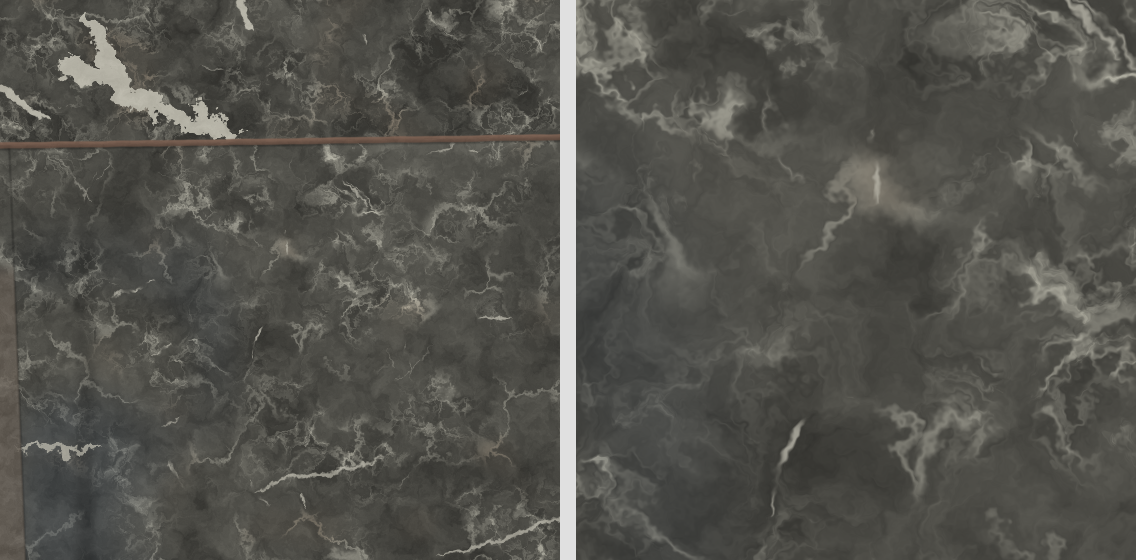
Left, the full canvas; right, a detail of the centre.
Write a three.js fragment shader that draws this texture.

```glsl
// Dark veined marble slabs: ragged fbm mottling carries broken cell cracks and
// pale flakes, tapered shards are scattered by hash, and a brown joint, a worn
// slab at the left and faint blue reflections are laid over the stone.
#define STONE_TINT vec3(1.01, 1.0, 0.925)
#define VEIN_COLOR vec3(0.73, 0.72, 0.67)
#define RUST_COLOR vec3(0.44, 0.37, 0.30)
#define JOINT_COLOR vec3(0.43, 0.34, 0.29)
#define BLUE_COLOR vec3(0.25, 0.27, 0.285)
#define BASE_TONE 0.282
#define MOTTLE 0.075
#define CRACK_STRENGTH 0.23
#define SHARD_COUNT 44
#define EDGE 0.0018
#define JOINT_HALF 0.0055
varying vec2 vUv;

float hash(vec2 p) {
  vec3 q = fract(p.xyx * 0.1031);
  q += dot(q, q.yzx + 33.33);
  return fract((q.x + q.y) * q.z);
}
vec2 slope(vec2 cell) {
  float a = 6.2832 * hash(cell);
  return vec2(cos(a), sin(a));
}
// Gradient noise, roughly -0.7 to 0.7
float noise(vec2 p) {
  vec2 i = floor(p), f = fract(p), e = vec2(1.0, 0.0);
  vec2 u = f * f * (3.0 - 2.0 * f);
  float low = mix(dot(slope(i), f), dot(slope(i + e), f - e), u.x);
  float high = mix(dot(slope(i + e.yx), f - e.yx), dot(slope(i + 1.0), f - 1.0), u.x);
  return mix(low, high, u.y);
}
float fbm(vec2 p) {
  float sum = 0.0, amp = 1.0;
  for (int i = 0; i < 5; i++) {
    sum += amp * noise(p);
    p = mat2(1.6, 1.2, -1.2, 1.6) * p + 7.3;
    amp *= 0.62;
  }
  return sum;
}
// Lines along the borders of scattered cells
float crack(vec2 p, float width) {
  float near = 9.0, next = 9.0;
  for (int y = -1; y <= 1; y++) {
    for (int x = -1; x <= 1; x++) {
      vec2 cell = floor(p) + vec2(float(x), float(y));
      float d = length(cell + 0.5 + 0.45 * slope(cell) - p);
      next = min(next, max(near, d));
      near = min(near, d);
    }
  }
  return 1.0 - smoothstep(0.0, width, next - near);
}
// Sliver from a to b, thickest in the middle
float shard(vec2 p, vec2 a, vec2 b, float radius) {
  vec2 ab = b - a;
  float h = clamp(dot(p - a, ab) / dot(ab, ab), 0.0, 1.0);
  float d = length(p - a - ab * h) - radius * sqrt(4.0 * h * (1.0 - h));
  return 1.0 - smoothstep(-EDGE, EDGE, d);
}
float band(float x, float lo, float hi, float soft) {
  return smoothstep(lo - soft, lo + soft, x) * (1.0 - smoothstep(hi - soft, hi + soft, x));
}

void main() {
  vec2 p = vUv;
  float jointY = p.y - 0.740 - 0.015 * p.x - 0.0012 * noise(p * 30.0);
  float upper = step(0.0, jointY), lower = 1.0 - upper;
  vec2 s = p + upper * vec2(3.7, 1.9) + 20.0;
  vec2 warp = vec2(fbm(s * 18.0), fbm(s * 18.0 + 41.0));
  vec2 q = s + 0.027 * warp;

  // Mottled ground
  float cloud = fbm(q * 10.0), speck = fbm(q * 34.0 + 3.0);
  vec2 c = p - vec2(0.60, 0.52);
  float light = exp(-12.0 * dot(c, c)) + upper * smoothstep(0.76, 0.92, p.x);
  float tone = BASE_TONE + MOTTLE * cloud * (1.0 + 0.3 * upper) + 0.045 * speck
             + 0.07 * noise(s * 3.2) + 0.025 * light - 0.02 * upper;
  vec3 color = STONE_TINT * max(tone, 0.2);

  // Blue reflections and a dark upright streak
  float blue = band(p.x, 0.02, 0.40, 0.07) * band(p.y, -0.1, 0.54, 0.12) * lower;
  blue *= smoothstep(-0.35, 0.35, noise(p * 4.0 + 9.0));
  color = mix(color, BLUE_COLOR + 0.06 * cloud + 0.03 * speck, 0.6 * blue);
  color *= 1.0 - 0.17 * lower * band(p.x, 0.135, 0.168, 0.012) * band(p.y, -0.1, 0.6, 0.06);

  // Broken cracks and flakes, gathered in patches
  float gate = smoothstep(-0.25, 0.4, noise(s * 7.0 + 13.0) + 0.14 * light + 0.1 * upper);
  float gaps = smoothstep(-0.2, 0.3, noise(q * 21.0));
  float webs = 0.8 * crack(q * 8.0, 0.09) * smoothstep(-0.1, 0.3, noise(s * 12.0 + 5.0));
  webs += gaps * gate * (0.75 * crack(q * 19.0 + 3.0, 0.17) + 0.5 * crack(q * 41.0, 0.25));
  webs += gate * smoothstep(0.2, 0.95, fbm(q * 23.0 + 8.0));
  webs = min(webs, 1.5) * (1.0 - 0.4 * blue);
  color += STONE_TINT * CRACK_STRENGTH * webs;
  float rust = smoothstep(0.15, 0.5, noise(s * 8.0 + 31.0) + 0.12 * upper);
  color = mix(color, RUST_COLOR, rust * (0.08 + 0.35 * min(webs, 1.0)));

  // Scattered sharp veins
  vec2 bent = p + 0.014 * warp;
  float veins = 0.0;
  for (int i = 0; i < SHARD_COUNT; i++) {
    vec2 id = vec2(float(i) * 3.0 + 2.0, 11.0);
    vec2 mid = vec2(hash(id), pow(hash(id + 50.0), 0.75));
    vec2 arm = slope(id + 130.0) * vec2(0.7, 1.0) * mix(0.012, 0.06, hash(id + 90.0));
    float wide = hash(id + 210.0);
    veins = max(veins, mix(0.3, 0.8, wide) * shard(bent, mid - arm, mid + arm, 0.0024 * wide));
  }
  veins *= smoothstep(-0.25, 0.15, noise(s * 34.0));

  // Torn pale blotch and long veins
  vec2 torn = p + 0.032 * warp;
  float blotch = shard(torn, vec2(0.11, 0.895), vec2(0.28, 0.805), 0.021);
  blotch = max(blotch, shard(torn, vec2(0.20, 0.83), vec2(0.44, 0.752), 0.017));
  blotch = max(blotch, shard(torn, vec2(0.16, 0.97), vec2(0.22, 0.84), 0.015));
  blotch = max(blotch, shard(torn, vec2(0.34, 0.83), vec2(0.41, 0.75), 0.014));
  blotch = max(blotch, shard(bent, vec2(-0.03, 0.87), vec2(0.09, 0.78), 0.007));
  blotch = max(blotch, shard(bent, vec2(0.42, 1.03), vec2(0.455, 0.95), 0.008));
  float lines = shard(bent, vec2(0.46, 0.13), vec2(0.69, 0.18), 0.003);
  lines = max(lines, shard(bent, vec2(0.78, 0.01), vec2(1.04, 0.08), 0.0036));
  lines = max(lines, shard(torn, vec2(0.03, 0.19), vec2(0.18, 0.2), 0.006));
  veins = max(veins, max(0.95 * blotch * upper, 0.75 * lines * lower));
  color = mix(color, VEIN_COLOR + 0.04 * speck, veins);

  // Worn slab at the left, with a dark seam
  float side = p.x - mix(0.046, 0.018, p.y / 0.7);
  float worn = lower * (1.0 - smoothstep(-EDGE, EDGE, side)) * (1.0 - smoothstep(0.5, 0.54, p.y));
  color = mix(color, vec3(0.4, 0.37, 0.335) + 0.06 * speck, 0.8 * worn);
  color *= 1.0 - 0.2 * lower * (1.0 - smoothstep(0.0, 0.004, abs(side)));

  // Brown joint with a shaded lower lip
  color *= 1.0 - 0.28 * (1.0 - smoothstep(0.0, 0.006, abs(jointY + JOINT_HALF)));
  float lip = smoothstep(-JOINT_HALF, JOINT_HALF, jointY) + 0.3 * speck;
  float joint = 1.0 - smoothstep(-EDGE, EDGE, abs(jointY) - JOINT_HALF);
  gl_FragColor = vec4(mix(color, JOINT_COLOR * (0.87 + 0.25 * lip), joint), 1.0);
}
```
